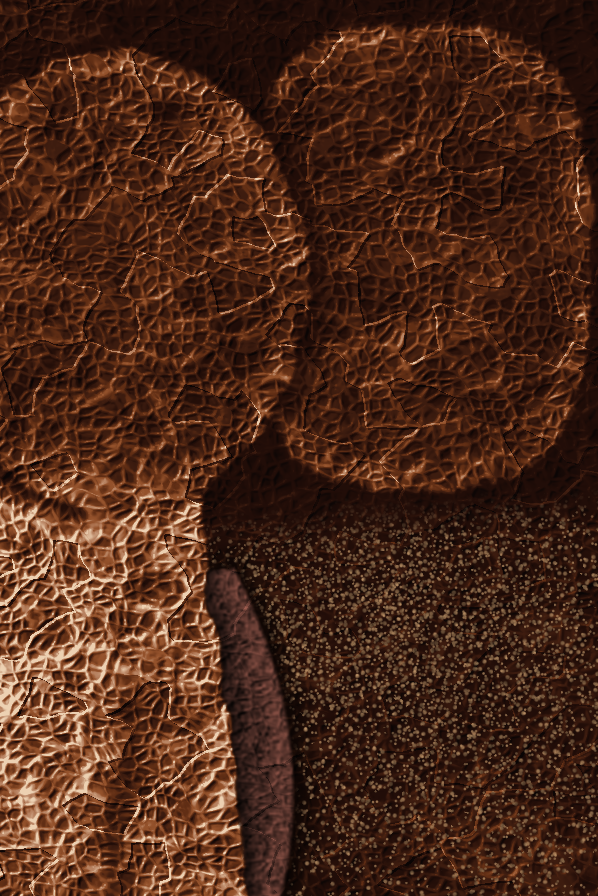
Write a WebGL 2 fragment shader that draws this texture.

```glsl
#version 300 es
precision highp float;
// Close view of torn, toasted crumb: two round slices above, a bright slice at lower
// left with a smooth crust, and a dark floury crust at lower right. Distance functions
// place the parts; cellular noise, lit from the upper left, gives the relief.
uniform vec2 u_resolution;
out vec4 fragColor;

const vec2 LIGHT = vec2(-0.0036, 0.0030);   // offset toward the light
const float RELIEF = 1.5;
const float WARP = 0.045;
const float EDGE_WOBBLE = 0.035;
const vec2 LEFT_CENTER = vec2(0.195, 1.03), LEFT_RADII = vec2(0.32, 0.39);
const vec2 RIGHT_CENTER = vec2(0.70, 1.07), RIGHT_RADII = vec2(0.29, 0.39);
const vec2 FLOUR_CENTER = vec2(0.68, 0.44);
const vec3 SHADOW = vec3(0.04, 0.02, 0.018);
const vec3 CHAR = vec3(0.13, 0.05, 0.03);
const vec3 BROWN = vec3(0.24, 0.11, 0.06);
const vec3 RUST = vec3(0.38, 0.18, 0.08);
const vec3 AMBER = vec3(0.58, 0.32, 0.17);
const vec3 TAN = vec3(0.72, 0.51, 0.38);
const vec3 PALE = vec3(0.93, 0.82, 0.70);
const vec3 CRUST = vec3(0.34, 0.20, 0.17);
const vec3 FLOUR = vec3(0.72, 0.56, 0.39);

vec2 hash2(vec2 p) {
  vec3 q = fract(p.xyx * vec3(0.1031, 0.1030, 0.0973));
  q += dot(q, q.yzx + 33.33);
  return fract((q.xx + q.yz) * q.zy);
}

float noise(vec2 p) {
  vec2 i = floor(p), f = fract(p);
  f = f * f * (3.0 - 2.0 * f);
  return mix(mix(hash2(i).x, hash2(i + vec2(1, 0)).x, f.x),
             mix(hash2(i + vec2(0, 1)).x, hash2(i + 1.0).x, f.x), f.y);
}

float fbm(vec2 p) {
  float sum = 0.0, amp = 0.5;
  for (int i = 0; i < 4; i++) {
    sum += amp * noise(p);
    p = mat2(1.6, 1.2, -1.2, 1.6) * p + 7.3;
    amp *= 0.5;
  }
  return sum / 0.94;
}

// Nearest and second nearest distance, and a random value of the nearest cell.
vec3 cells(vec2 p) {
  vec2 i = floor(p);
  vec3 best = vec3(9.0, 9.0, 0.0);
  for (int y = -1; y <= 1; y++)
    for (int x = -1; x <= 1; x++) {
      vec2 c = i + vec2(x, y), h = hash2(c);
      float d = length(c + h - p);
      if (d < best.x) best = vec3(d, best.x, fract(h.x * 17.0 + h.y * 5.0));
      else best.y = min(best.y, d);
    }
  return best;
}

// Height of the crumb: walls between pores over rough ground.
float crumb(vec2 p) {
  vec2 w = p + WARP * vec2(fbm(p * 9.0), fbm(p * 9.0 + 31.0));
  vec3 big = cells(w * vec2(13.0, 16.0)), fine = cells(w * vec2(45.0, 52.0));
  float walls = 0.34 * (1.0 - smoothstep(0.0, 0.35, big.y - big.x)) * step(0.35, big.z);
  float pores = 0.30 * (1.0 - smoothstep(0.0, 0.5, fine.y - fine.x));
  return walls + pores + 0.8 * fbm(w * 26.0);
}

vec3 toast(float t) {
  vec3 c = mix(SHADOW, CHAR, smoothstep(0.0, 0.2, t));
  c = mix(c, BROWN, smoothstep(0.2, 0.4, t));
  c = mix(c, RUST, smoothstep(0.4, 0.55, t));
  c = mix(c, AMBER, smoothstep(0.55, 0.75, t));
  c = mix(c, TAN, smoothstep(0.75, 0.9, t));
  return mix(c, PALE, smoothstep(0.9, 1.15, t));
}

float inside(float d) { return 1.0 - smoothstep(-0.005, 0.005, d); }
float band(float d, float width) { return exp(-d * d / (width * width)); }

void main() {
  vec2 p = gl_FragCoord.xy / u_resolution * vec2(1.0, 1.5);
  vec2 q = p + EDGE_WOBBLE * (vec2(fbm(p * 14.0), fbm(p * 14.0 + 50.0)) - 0.5);

  // Signed distances of the parts
  float left = (length((q - LEFT_CENTER) / LEFT_RADII) - 1.0) * 0.33;
  vec2 r = abs(q - RIGHT_CENTER) / RIGHT_RADII;
  float right = (pow(dot(r * r, r), 1.0 / 3.0) - 1.0) * 0.32;
  float lower = max(q.x - 0.42 + 0.13 * q.y, q.y - 0.80);
  float bow = (p.y - 0.17) / 0.38;
  float crust = max(p.x - 0.49 + 0.10 * bow * bow, q.y - 0.555);

  // Tone of each part, from back to front
  float tone = 0.17 + 0.16 * smoothstep(0.25, 0.0, p.x) * smoothstep(1.35, 1.5, p.y);
  float ground = smoothstep(0.66, 0.56, q.y - 0.08 * (p.x - 0.5));
  tone = mix(tone, 0.25 + 0.13 * band(length(p - vec2(0.80, 0.06)), 0.15), ground);
  float rightTone = 0.37 + 0.13 * band(right + 0.02, 0.02) + 0.06 * band(length(p - vec2(0.72, 1.0)), 0.2);
  rightTone += 0.10 * band(length((p - vec2(0.69, 1.20)) * vec2(1.0, 0.85)) - 0.05, 0.010);
  rightTone *= 1.0 - 0.4 * smoothstep(0.07, 0.0, left);
  tone = mix(tone, rightTone, inside(right));
  float lowerTone = 0.60 + 0.17 * band(length((p - vec2(0.0, 0.36)) * vec2(1.0, 0.8)), 0.22);
  lowerTone += 0.10 * band(lower + 0.025, 0.025) - 0.22 * band(q.x - 0.19 - 0.08 * q.y, 0.022) * step(q.y, 0.36);
  lowerTone *= 1.0 - 0.65 * smoothstep(0.035, 0.0, left) * smoothstep(0.24, 0.08, p.x);
  tone = mix(tone, lowerTone, inside(lower));
  float leftTone = 0.42 + 0.15 * band(left + 0.022, 0.025) + 0.07 * band(length(p - vec2(0.3, 1.28)), 0.15);
  leftTone -= 0.25 * band(length((q - vec2(0.283, 1.315)) * vec2(0.8, 1.0)), 0.026);
  tone = mix(tone, leftTone, inside(left));

  // Lit relief
  float h = crumb(p);
  float slope = h - crumb(p + LIGHT);
  float patches = fbm(p * 8.0 + 12.0) - 0.5;
  float t = tone * (0.42 + 0.95 * h + 0.55 * patches + RELIEF * slope);
  float glint = step(0.82, hash2(floor(p * 300.0)).x) * smoothstep(0.03, 0.25, slope);
  vec3 color = toast(t + 0.25 * glint * tone);

  // Smooth crust beside the bright slice, with a shadow past its rim
  float free = 1.0 - max(inside(lower), inside(left));
  float grain = noise(p * 170.0);
  color *= 1.0 - 0.6 * free * smoothstep(0.06, 0.0, crust) * ground;
  vec3 skin = CRUST * (0.45 + 0.6 * grain + 0.35 * band(crust + 0.015, 0.02) + slope);
  skin *= smoothstep(-0.005, 0.035, lower) * 0.6 + 0.4;
  color = mix(color, skin, inside(crust) * free);

  // Scattered flour on the dark crust
  float dust = ground * free * (1.0 - inside(crust)) * smoothstep(0.0, 0.03, crust);
  float spread = 0.16 + 0.55 * band(length((p - FLOUR_CENTER) * vec2(0.8, 1.0)), 0.30);
  for (int i = 0; i < 2; i++) {
    vec3 speck = cells(p * (85.0 + 50.0 * float(i)) + 9.0 * float(i));
    float spot = smoothstep(0.45, 0.12, speck.x) * step(speck.z, spread + 0.5 * patches);
    color = mix(color, FLOUR * (0.5 + 0.6 * grain), 0.72 * spot * dust);
  }
  fragColor = vec4(clamp(color, 0.0, 1.0), 1.0);
}
```
